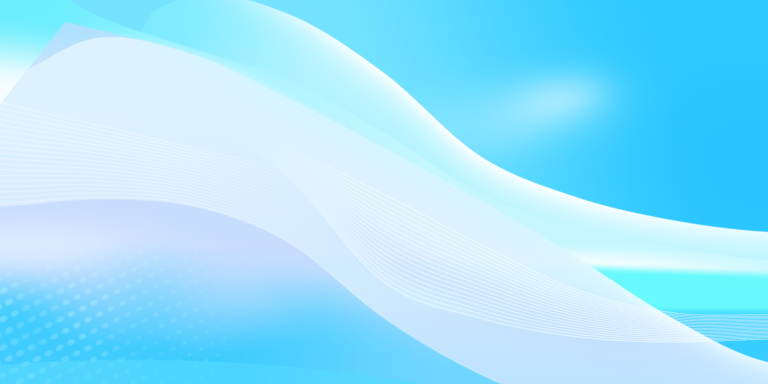
A Shadertoy shader for this background:

```glsl
// Translucent pale waves with fine line fans over a bright blue sky.
#define SKY_BLUE vec3(0.18, 0.79, 1.0)
#define SKY_CYAN vec3(0.46, 0.89, 1.0)
#define AQUA vec3(0.64, 0.95, 1.0)
#define TURQUOISE vec3(0.38, 0.98, 0.99)
#define PALE vec3(0.87, 0.95, 1.0)
#define LAVENDER vec3(0.78, 0.86, 0.995)
#define WHITE vec3(1.0)
#define LINE_WIDTH 0.0016
#define LINE_COUNT 19.0
#define DOT_SPACING 0.033

float pixelSize() { return 1.0 / iResolution.y; }

// Soft-edged step: one where d is positive.
float fill(float d) { return smoothstep(-pixelSize(), pixelSize(), d); }

// Catmull-Rom height profile; knots are evenly spaced over x = 0..2.
float profile(float x, float h[9]) {
    float s = clamp(x * 4.0, 0.0, 7.999);
    int i = int(s);
    float t = fract(s);
    float a = h[max(i - 1, 0)], b = h[i], c = h[i + 1], d = h[min(i + 2, 8)];
    return b + 0.5 * t * (c - a + t * (2.0 * a - 5.0 * b + 4.0 * c - d
         + t * (3.0 * (b - c) + d - a)));
}

vec2 randomGradient(vec2 cell) {
    float angle = 6.2832 * fract(sin(dot(cell, vec2(127.1, 311.7))) * 43758.5);
    return vec2(cos(angle), sin(angle));
}

float gradientNoise(vec2 p) {
    vec2 i = floor(p), f = fract(p), u = f * f * (3.0 - 2.0 * f);
    vec2 e = vec2(1.0, 0.0);
    float a = dot(randomGradient(i), f);
    float b = dot(randomGradient(i + e.xy), f - e.xy);
    float c = dot(randomGradient(i + e.yx), f - e.yx);
    float d = dot(randomGradient(i + e.xx), f - e.xx);
    return mix(mix(a, b, u.x), mix(c, d, u.x), u.y);
}

float softEllipse(vec2 p, vec2 centre, vec2 radius) {
    vec2 q = (p - centre) / radius;
    return exp(-dot(q, q));
}

// Thin lines spread evenly between two profiles.
float lineFan(float y, float low, float high) {
    float gap = max(high - low, 0.01) / LINE_COUNT;
    float t = (y - low) / gap;
    float d = abs(fract(t) - 0.5) * gap;
    float line = 1.0 - smoothstep(0.0, LINE_WIDTH + pixelSize() * 0.7, d);
    return line * step(0.0, t) * step(t, LINE_COUNT);
}

vec3 sky(vec2 p) {
    vec3 col = mix(SKY_CYAN, SKY_BLUE, smoothstep(0.9, 1.85, p.x + 0.35 * (p.y - 0.6)));
    col = mix(col, vec3(0.14, 0.74, 1.0), 0.6 * softEllipse(p, vec2(1.98, 0.58), vec2(0.3, 0.22)));
    float wisp = 1.0 + 0.5 * gradientNoise(p * 5.0);
    float cloud = 0.58 * softEllipse(p, vec2(1.48, 0.745), vec2(0.12, 0.07))
                + 0.35 * softEllipse(p, vec2(1.28, 0.68), vec2(0.22, 0.09));
    return mix(col, vec3(0.85, 0.97, 1.0), cloud * wisp);
}

// Blue pool under the waves, with a faint halftone of pale dots.
vec3 pool(vec2 p) {
    float wobble = 0.1 * gradientNoise(p * vec2(3.0, 4.0));
    float depth = smoothstep(0.37, 0.14, p.y + wobble + 0.07 * p.x);
    vec3 blue = mix(vec3(0.24, 0.8, 1.0), vec3(0.45, 0.84, 1.0), smoothstep(0.5, 1.2, p.x));
    vec3 col = mix(LAVENDER, blue, depth);
    col = mix(col, vec3(0.95, 0.98, 1.0), 0.5 * softEllipse(p, vec2(0.08, 0.36), vec2(0.3, 0.07)));
    vec2 grid = mat2(0.9, -0.44, 0.44, 0.9) * p / DOT_SPACING;
    vec2 q = (fract(grid) - 0.5) * vec2(0.8, 1.15);
    float radius = mix(0.26, 0.1, smoothstep(0.0, 0.8, p.x));
    float aa = 1.3 * pixelSize() / DOT_SPACING;
    float dots = 1.0 - smoothstep(radius - aa, radius + aa, length(q));
    float patches = 0.7 + 0.8 * gradientNoise(p * 7.0 + 3.0);
    float fade = smoothstep(0.42, 0.3, p.y) * smoothstep(0.95, 0.0, p.x) * patches;
    col = mix(col, vec3(0.8, 0.96, 1.0), 0.38 * dots * fade);
    float arc = 0.063 - 0.11 * (p.x - 0.35) * (p.x - 0.35);
    return mix(col, vec3(0.34, 0.86, 1.0), 0.6 * fill(arc - p.y));
}

void mainImage(out vec4 fragColor, in vec2 fragCoord) {
    vec2 p = fragCoord / iResolution.xy * vec2(2.0, 1.0);
    float x = p.x, y = p.y;

    // Wave profiles, from the top ridge down.
    float ridge = profile(x, float[9](0.71, 0.875, 1.01, 0.964, 0.81, 0.594, 0.487, 0.427, 0.396));
    float veil = profile(x, float[9](1.1, 0.961, 0.875, 0.792, 0.654, 0.497, 0.404, 0.357, 0.323));
    float body = profile(x, float[9](0.79, 0.901, 0.859, 0.745, 0.615, 0.479, 0.331, 0.172, 0.057));
    float fanTop = profile(x, float[9](0.7, 0.72, 0.73, 0.62, 0.5, 0.37, 0.25, 0.188, 0.182));
    float fold = profile(x, float[9](0.765, 0.727, 0.708, 0.536, 0.26, 0.167, 0.12, 0.107, 0.115));
    float hem = profile(x, float[9](0.464, 0.482, 0.464, 0.37, 0.172, 0.026, -0.07, -0.15, -0.2));
    float leftSlope = 0.727 + 1.27 * x;
    body = min(body, leftSlope);

    // Sky and the glowing ridge.
    vec3 col = sky(p);
    float below = max(ridge - y, 0.0);
    float glow = exp(-below / 0.06) * smoothstep(0.4, 1.0, x) * mix(1.0, 0.75, smoothstep(1.4, 2.0, x));
    vec3 ridgeColor = mix(vec3(0.5, 0.92, 1.0), vec3(0.68, 0.95, 1.0), smoothstep(0.5, 1.0, x + below));
    float ridgeLeft = fill(x - 0.38 - 0.55 * (y - 0.94) * (1.0 + 4.0 * (y - 0.94)));
    col = mix(col, mix(ridgeColor, WHITE, glow), fill(ridge - y) * ridgeLeft);

    // Aqua veil: bright left corner, stacked bands on the right.
    float sink = clamp((veil - y) / max(veil - body, 0.02), 0.0, 1.0);
    vec3 veilColor = mix(AQUA, vec3(0.78, 0.97, 1.0), max(smoothstep(0.4, 1.2, x), 0.8 * sink));
    vec3 corner = mix(WHITE, mix(TURQUOISE, SKY_CYAN, 0.5), smoothstep(0.77, 0.97, y + 0.12 * x));
    veilColor = mix(corner, veilColor, smoothstep(0.1, 0.55, x));
    float band = y + 0.04 * (x - 1.75);
    veilColor = mix(veilColor, WHITE, 0.85 * smoothstep(0.36, 0.305, band) * smoothstep(2.2, 1.5, x));
    veilColor = mix(veilColor, TURQUOISE, smoothstep(0.31, 0.28, band));
    veilColor = mix(veilColor, SKY_BLUE, smoothstep(0.205, 0.17, y));
    col = mix(col, veilColor, 0.92 * fill(veil - y));

    // Lavender facet behind the main body.
    float facet = fill(0.943 - 0.24 * (x - 0.17) - y) * fill(leftSlope - y);
    col = mix(col, LAVENDER, 0.7 * facet * smoothstep(0.42, 0.3, x));

    // Main body, its fold, a lavender sash and the pool beneath.
    vec3 bodyColor = mix(PALE, vec3(0.77, 0.91, 1.0), smoothstep(0.3, 0.0, y));
    float underFold = fill(fold - y);
    bodyColor = mix(bodyColor, LAVENDER, 0.35 * underFold * smoothstep(0.75, 0.3, y));
    float sash = (y - mix(fold, fanTop, 0.3)) / 0.07;
    bodyColor = mix(bodyColor, LAVENDER, 0.55 * exp(-sash * sash) * smoothstep(0.75, 1.1, x));
    float inside = max(body - y, 0.0);
    bodyColor = mix(bodyColor, vec3(0.8, 0.97, 1.0), 0.5 * exp(-inside / 0.05) * smoothstep(0.3, 0.7, x));
    bodyColor = mix(bodyColor, WHITE, 0.75 * exp(-inside / 0.03) * smoothstep(1.3, 1.8, x));
    bodyColor = mix(bodyColor, pool(p), fill(hem - y));
    col = mix(col, bodyColor, 0.96 * fill(body - y));

    // Fine line fans and the pale hem.
    float rightFan = lineFan(y, fold, fanTop) * smoothstep(0.7, 0.95, x);
    float leftFan = lineFan(y, hem, mix(0.74, 0.5, x)) * smoothstep(0.95, 0.4, x) * fill(body - y);
    float hemLine = 1.0 - smoothstep(0.0, 0.005, abs(y - hem));
    col = mix(col, WHITE, max(max(0.45 * rightFan, 0.3 * leftFan), 0.22 * hemLine));
    fragColor = vec4(col, 1.0);
}
```
